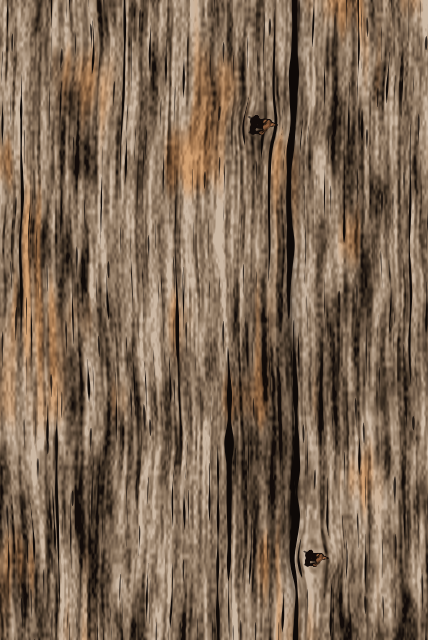
Write a WebGL 1 fragment shader that draws this texture.

```glsl
precision highp float;
uniform vec2 u_resolution;

#define BASE_TONE 0.55
#define FIBRE_CONTRAST 0.36
#define STRAND_CONTRAST 0.30
#define BAND_CONTRAST 0.22
#define GRAIN_CONTRAST 0.24
#define GROOVE_DEPTH 0.24
#define WEATHERING 0.24
#define EDGE 0.0016
#define CRACKS 9
#define CRACK_WIDTH 0.0032
#define KNOT_SIZE 0.017

const vec3 BLACK = vec3(0.07, 0.045, 0.035);
const vec3 UMBER = vec3(0.29, 0.23, 0.17);
const vec3 BROWN = vec3(0.42, 0.34, 0.27);
const vec3 TAN = vec3(0.55, 0.46, 0.37);
const vec3 SAND = vec3(0.66, 0.57, 0.48);
const vec3 PALE = vec3(0.80, 0.72, 0.64);
const vec3 RUST = vec3(0.46, 0.30, 0.19);

float hash(vec2 p) {
  vec3 q = fract(p.xyx * 0.1031);
  q += dot(q, q.yzx + 33.33);
  return fract((q.x + q.y) * q.z);
}

float noise(vec2 p) {
  vec2 i = floor(p), f = smoothstep(0.0, 1.0, fract(p));
  vec2 e = vec2(1.0, 0.0);
  return mix(mix(hash(i), hash(i + e), f.x),
             mix(hash(i + e.yx), hash(i + e.xx), f.x), f.y);
}

// One fibre: noise along y with its own offset, so ends do not line up
float fibre(float column, float y) {
  y += 17.0 * hash(vec2(column, 3.7));
  float i = floor(y);
  return mix(hash(vec2(column, i)), hash(vec2(column, i + 1.0)),
             smoothstep(0.0, 1.0, y - i));
}

float streaks(vec2 p) {
  float i = floor(p.x);
  return mix(fibre(i, p.y), fibre(i + 1.0, p.y), smoothstep(0.0, 1.0, p.x - i));
}

// Tapered vertical slit at x, from y0 to y1
float crack(vec2 p, float x, float y0, float y1, float width) {
  float t = clamp((p.y - y0) / (y1 - y0), 0.0, 1.0);
  float ragged = 0.45 + 1.1 * noise(vec2(x * 90.0, p.y * 26.0));
  float halfWidth = width * sqrt(4.0 * t * (1.0 - t)) * ragged;
  return clamp((halfWidth - abs(p.x - x)) / EDGE, 0.0, 1.0);
}

// Short hairline checks, at most one in each cell of a staggered grid
float checks(vec2 p, vec2 cell) {
  float column = floor(p.x / cell.x);
  p.y += cell.y * hash(vec2(column, 8.1));
  vec2 id = vec2(column, floor(p.y / cell.y));
  vec2 local = p - id * cell;
  float h = hash(id + 21.0), k = hash(id + 57.0);
  float slit = crack(local, cell.x * (0.2 + 0.6 * h), cell.y * 0.4 * k,
                     cell.y * (0.65 + 0.3 * h), 0.0007 + 0.0015 * k);
  return slit * step(0.4, hash(id + 93.0));
}

vec3 woodColor(float tone) {
  vec3 c = mix(BLACK, UMBER, clamp((tone - 0.06) / 0.18, 0.0, 1.0));
  c = mix(c, BROWN, clamp((tone - 0.24) / 0.11, 0.0, 1.0));
  c = mix(c, TAN, clamp((tone - 0.35) / 0.12, 0.0, 1.0));
  c = mix(c, SAND, clamp((tone - 0.47) / 0.11, 0.0, 1.0));
  return mix(c, PALE, clamp((tone - 0.58) / 0.14, 0.0, 1.0));
}

// Dark hollow with a splintered chip on its right side
vec3 addKnot(vec3 color, vec2 d) {
  float rough = 0.9 * (noise(d * 2.6 + 40.0) - 0.5);
  float hollow = 1.0 - smoothstep(0.72, 0.9, length(d * vec2(0.8, 1.1)) + rough);
  float chip = 1.0 - smoothstep(0.4, 0.6, length(d - vec2(0.4, -0.15)) + rough);
  float splinters = noise(vec2(d.x + d.y, (d.y - d.x) * 3.0) * 2.0);
  return mix(color, mix(BLACK, RUST * (0.25 + 1.2 * splinters), chip), hollow);
}

void main() {
  vec2 p = gl_FragCoord.xy / u_resolution.y;
  float aspect = u_resolution.x / u_resolution.y;
  vec2 upperKnot = p - vec2(0.61 * aspect, 0.805);
  vec2 lowerKnot = p - vec2(0.735 * aspect, 0.128);

  // Grain direction: gentle waves, bending around the knots
  vec2 q = p;
  q.x += 0.014 * (noise(p * vec2(5.0, 3.0)) - 0.5);
  q.x += 0.005 * (noise(p * vec2(18.0, 13.0) + 9.0) - 0.5);
  q.x -= 0.5 * upperKnot.x * exp(-900.0 * dot(upperKnot, upperKnot));
  q.x -= 0.5 * lowerKnot.x * exp(-900.0 * dot(lowerKnot, lowerKnot));

  // Fibres from hair-thin to broad, plus fine speckle
  float strand = streaks(q * vec2(105.0, 6.0) + 50.0);
  float tone = BASE_TONE;
  tone += FIBRE_CONTRAST * (streaks(q * vec2(225.0, 11.0)) - 0.5);
  tone += STRAND_CONTRAST * (strand - 0.5);
  tone += BAND_CONTRAST * (streaks(q * vec2(32.0, 3.0) + 130.0) - 0.5);
  tone += GRAIN_CONTRAST * (noise(q * vec2(310.0, 130.0)) - 0.5);
  tone -= GROOVE_DEPTH * smoothstep(0.66, 0.92, streaks(q * vec2(150.0, 7.0) + 210.0));

  // Weathered patches break up along the strands
  float patches = noise(p * vec2(9.0, 5.0) + 70.0);
  float flecks = streaks(q * vec2(80.0, 17.0) + 310.0);
  tone -= WEATHERING * smoothstep(0.5, 0.85, 0.6 * patches + 0.5 * flecks);
  vec2 shade = (p - vec2(0.615 * aspect, 0.32)) / vec2(0.065, 0.24);
  tone -= 0.17 * (1.0 - smoothstep(0.5, 1.3, length(shade) + 0.5 * (flecks - 0.5)));

  vec3 color = woodColor(tone);
  float stain = smoothstep(0.62, 0.9, 0.75 * noise(p * vec2(22.0, 8.0) + 33.0) + 0.3 * strand);
  color *= mix(vec3(1.0), vec3(1.04, 0.88, 0.70), stain);

  // Long seam, one wide split, scattered cracks and checks
  float seam = 0.685 * aspect;
  float slit = crack(q, seam, 0.5, 1.2, 0.0075);
  slit = max(slit, crack(q, seam + 0.007, -0.15, 0.5, 0.005));
  slit = max(slit, crack(q, 0.54 * aspect, 0.09, 0.46, 0.0065));
  for (int i = 0; i < CRACKS; i++) {
    float n = float(i);
    float x = aspect * (n + 0.15 + 0.7 * hash(vec2(n, 4.0))) / float(CRACKS);
    float y0 = 1.1 * fract(n * 0.618 + 0.6) - 0.2;
    float size = 0.4 + 0.6 * hash(vec2(n, 12.0));
    slit = max(slit, crack(q, x, y0, y0 + 0.2 + 0.25 * size, CRACK_WIDTH * size));
  }
  slit = max(slit, checks(q, vec2(0.031, 0.17)));
  slit = max(slit, 0.8 * checks(q + 5.0, vec2(0.019, 0.09)));
  color *= 1.0 - 0.3 * exp(-abs(q.x - seam - 0.003) * 140.0);
  color = mix(color, BLACK * 0.8, slit);

  color = addKnot(color, upperKnot / KNOT_SIZE);
  color = addKnot(color, lowerKnot / (KNOT_SIZE * 0.85));
  gl_FragColor = vec4(color, 1.0);
}
```
